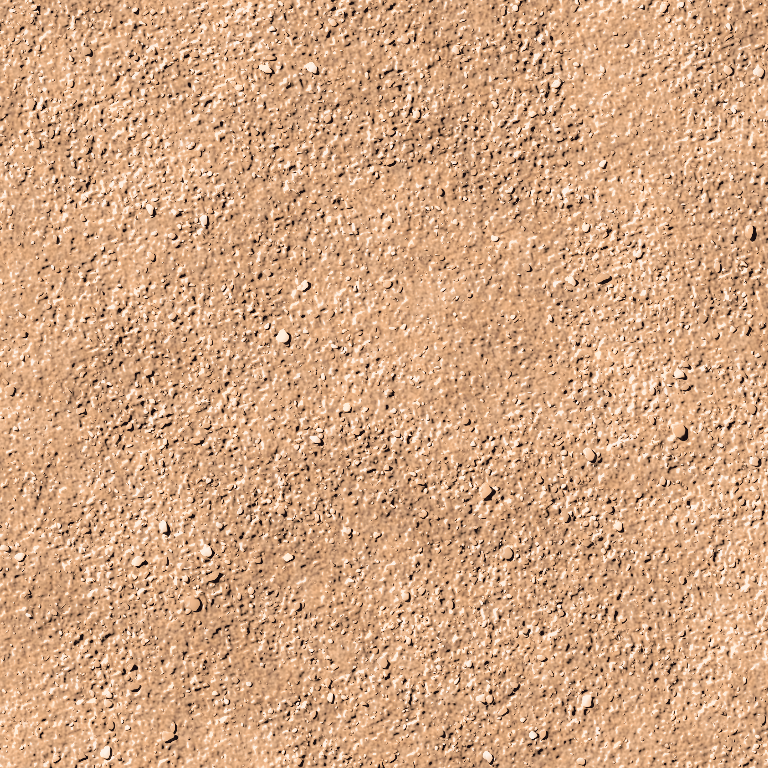
A Shadertoy shader for this texture:

```glsl
#define INK    vec3(0.09, 0.05, 0.06)
#define BROWN  vec3(0.47, 0.35, 0.25)
#define TAN    vec3(0.69, 0.51, 0.39)
#define SAND   vec3(0.82, 0.63, 0.47)
#define PALE   vec3(0.95, 0.74, 0.57)
#define CHALK  vec3(1.00, 0.94, 0.88)
#define LIGHT  vec2(-0.83, 0.56)
#define RELIEF 5.6
#define GRAIN  2.3
#define PATCHES 1.5

float hash(vec2 p) {
    return fract(sin(dot(p, vec2(127.1, 311.7))) * 43758.5453);
}

float noise(vec2 p) {
    vec2 i = floor(p), f = fract(p);
    f = f * f * (3.0 - 2.0 * f);
    return mix(mix(hash(i), hash(i + vec2(1, 0)), f.x),
               mix(hash(i + vec2(0, 1)), hash(i + vec2(1, 1)), f.x), f.y);
}

mat2 rotation(float a) {
    float c = cos(a), s = sin(a);
    return mat2(c, -s, s, c);
}

// Fine bumps of the soil, turned so the lattices do not line up
float height(vec2 p) {
    return 0.55 * noise(rotation(0.6) * p * 120.0 + 11.0)
         + 0.45 * noise(rotation(1.9) * p * 260.0 + 37.0);
}

// How rough and stony the ground is, about 0.35 to 1.6
float roughness(vec2 p) {
    float n = 0.45 * noise(p * 8.0 + 3.7) + 0.55 * noise(rotation(0.9) * p * 25.0 + 8.2);
    return mix(0.35, 1.6, smoothstep(0.2, 0.8, n));
}

// Scattered stones with a thrown shadow, one layer per scale
void stones(inout float tone, vec2 p, float scale, float share) {
    vec2 q = p * scale, id = floor(q);
    float blur = 0.6 * scale / iResolution.y;
    float shadow = 0.0, cover = 0.0, face = 0.0;
    for (int y = -1; y <= 1; y++)
    for (int x = -1; x <= 1; x++) {
        vec2 cell = id + vec2(x, y);
        vec2 seed = cell + scale;
        if (hash(seed) > share * roughness(cell / scale)) continue;
        vec2 d = q - cell - 0.2 - 0.6 * vec2(hash(seed + 3.1), hash(seed + 7.7));
        float size = hash(seed + 5.3);
        float radius = mix(0.15, 0.34, size * size);
        mat2 turn = rotation(6.2832 * hash(seed + 9.2));
        vec2 oval = vec2(1.0, 1.1 + 0.7 * hash(seed + 17.9));
        float body = length(turn * d * oval) - radius;
        float shade = length(turn * (d + LIGHT * radius * 0.55) * oval) - radius;
        float lit = 0.3 + 1.7 * hash(seed + 13.4) + 0.9 * dot(d, LIGHT) / radius;
        body = 1.0 - smoothstep(-blur, blur, body);
        shadow = max(shadow, 1.0 - smoothstep(-blur, blur, shade));
        face = mix(face, lit, body);
        cover = max(cover, body);
    }
    tone = mix(tone, -3.1, shadow * 0.9);
    tone = mix(tone, face + 0.3 * tone * (1.0 - shadow), cover);
}

float ramp(float a, float b, float t) {
    return clamp((t - a) / (b - a), 0.0, 1.0);
}

// Tone to colour, from shadow to bleached stone
vec3 soil(float t) {
    vec3 c = mix(INK, BROWN, ramp(-2.8, -2.0, t));
    c = mix(c, TAN, ramp(-2.0, -1.15, t));
    c = mix(c, SAND, ramp(-1.15, -0.27, t));
    c = mix(c, PALE, ramp(-0.27, 0.75, t));
    return mix(c, CHALK, ramp(0.85, 1.75, t));
}

void mainImage(out vec4 fragColor, in vec2 fragCoord) {
    vec2 p = fragCoord / iResolution.y;
    float rough = roughness(p);

    // Broad stains and dusty grain
    float stain = 0.5 * noise(p * 6.0 + 21.0) + 0.5 * noise(rotation(0.5) * p * 22.0 + 5.0);
    float dust = 0.6 * noise(rotation(1.1) * p * 400.0) + 0.4 * noise(rotation(0.3) * p * 190.0 + 9.0);
    float tone = 0.1 + PATCHES * (stain - 0.5) + GRAIN * (dust - 0.5);

    // Side lit bumps, stronger on rough ground
    vec2 reach = LIGHT * 0.0018;
    float slope = RELIEF * (height(p - reach) - height(p + reach));
    tone += slope * (0.45 + 0.5 * rough) * (0.55 + 0.45 * abs(slope));

    // Grit, gravel and pebbles with chipped outlines
    vec2 chip = vec2(noise(p * 150.0 + 4.0), noise(p * 150.0 + 61.0)) - 0.5;
    vec2 chipped = p + 0.0045 * chip;
    stones(tone, chipped, 150.0, 0.28);
    stones(tone, chipped, 87.0, 0.24);
    stones(tone, chipped, 50.0, 0.13);
    stones(tone, chipped, 31.0, 0.05);

    // Slight warm and cool drift of the minerals
    vec3 color = soil(tone);
    float drift = noise(p * 90.0 + 50.0) - 0.5;
    color *= 1.0 + 0.07 * drift * vec3(0.3, -0.2, -1.0);
    fragColor = vec4(color, 1.0);
}
```
